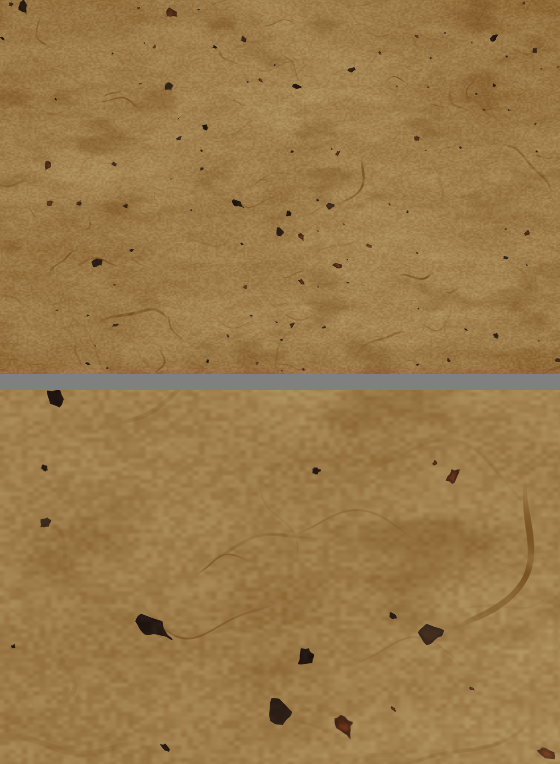
Top, the full canvas; bottom, a detail of the centre.
Give the GLSL for this texture, as a Shadertoy shader.

```glsl
const vec3 PAPER = vec3(0.622, 0.492, 0.292);
const vec3 TONE_STEP = vec3(0.031, 0.039, 0.039);
const vec3 FIBRE = vec3(0.43, 0.265, 0.085);
const vec3 BARK_DARK = vec3(0.11, 0.07, 0.06);
const vec3 BARK_RED = vec3(0.37, 0.15, 0.06);
const float TAU = 6.28319;

vec4 hash4(vec2 p) {
    vec4 q = fract(p.xyxy * vec4(0.1031, 0.1030, 0.0973, 0.1099));
    q += dot(q, q.wzxy + 33.33);
    return fract((q.xxyz + q.yzzw) * q.zywx);
}

float noise(vec2 p) {
    vec2 i = floor(p), f = fract(p);
    f = f * f * (3.0 - 2.0 * f);
    float low = mix(hash4(i).x, hash4(i + vec2(1, 0)).x, f.x);
    float high = mix(hash4(i + vec2(0, 1)).x, hash4(i + vec2(1, 1)).x, f.x);
    return mix(low, high, f.y);
}

float fbm(vec2 p) {
    float sum = 0.0, amp = 0.53;
    for (int i = 0; i < 4; i++) {
        sum += amp * noise(p);
        p = p * 2.03 + 17.3;
        amp *= 0.5;
    }
    return sum;
}

vec2 rotate(vec2 p, float angle) {
    float c = cos(angle), s = sin(angle);
    return vec2(c * p.x + s * p.y, c * p.y - s * p.x);
}

// Coverage of thin bent strands, one candidate per cell
float fibres(vec2 p, float cell, float density, float width, float seed, float px) {
    float cover = 0.0;
    vec2 home = floor(p / cell);
    for (int j = -1; j <= 1; j++)
    for (int i = -1; i <= 1; i++) {
        vec2 id = home + vec2(i, j);
        vec4 a = hash4(id + seed), b = hash4(id + seed + 71.7);
        if (a.z > density) continue;
        float lean = 2.0 * a.w - 1.0;
        vec2 q = rotate(p - (id + a.xy) * cell, 1.7 * lean * lean * lean);
        float halfLen = cell * mix(0.2, 0.72, b.x);
        float u = q.x / halfLen;
        float bend = (b.y - 0.5) * 1.1;
        float phase = b.z * TAU;
        float curve = halfLen * (bend * u * u + 0.09 * sin(4.0 * u + phase));
        float slope = 2.0 * bend * u + 0.36 * cos(4.0 * u + phase);
        float dist = abs(q.y - curve) / sqrt(1.0 + slope * slope);
        float taper = 1.0 - smoothstep(0.45, 1.0, abs(u));
        float w = width * mix(0.5, 1.5, b.z * b.z) * (0.4 + 0.6 * taper);
        float line = 1.0 - smoothstep(w - px * 0.6, w + px * 0.9, dist);
        float strength = mix(0.12, 0.75, b.w * b.w * b.w);
        float broken = 0.5 + 0.7 * noise(vec2(q.x * 70.0, seed + id.x));
        cover = max(cover, line * taper * strength * broken);
    }
    return cover;
}

// Angular bark chips: rgb colour and coverage
vec4 flecks(vec2 p, float cell, float density, float radius, float seed, float px) {
    vec2 id = floor(p / cell);
    vec4 a = hash4(id + seed), b = hash4(id + seed + 37.1);
    if (a.z > density) return vec4(0.0);
    vec2 q = rotate(p - (id + 0.18 + 0.64 * a.xy) * cell, (a.w - 0.5) * 2.0);
    q.y *= mix(1.0, 2.1, b.x * b.x);
    float r = radius * mix(0.55, 1.15, b.y);
    float dist = -1.0;
    for (int k = 0; k < 5; k++) {
        vec4 side = hash4(id + seed + 9.0 * float(k));
        float angle = (float(k) + 0.7 * side.x) * TAU / 5.0;
        dist = max(dist, dot(q, vec2(cos(angle), sin(angle))) - r * mix(0.5, 1.0, side.y));
    }
    dist += r * 0.35 * (noise(q * 1.8 / r + seed) - 0.5);
    float red = smoothstep(0.45, 0.8, b.z) * smoothstep(-0.1, -0.45, dist / r);
    red = max(red, 0.55 * step(0.6, b.z));
    vec3 colour = mix(BARK_DARK, BARK_RED, red);
    colour *= 0.7 + 0.6 * noise(p * 190.0);
    float cover = 1.0 - smoothstep(-px * 0.7, px * 0.8, dist);
    return vec4(colour, cover * mix(0.75, 0.97, b.w));
}

vec3 lay(vec3 under, vec4 chip) {
    return mix(under, chip.rgb, chip.a);
}

void mainImage(out vec4 fragColor, in vec2 fragCoord) {
    float px = 1.0 / iResolution.y;
    vec2 p = fragCoord * px;
    vec2 centred = fragCoord / iResolution.xy - vec2(0.5, 0.46);

    // Paper tone: clouds, horizontal streaks, grain and edge shading
    float tone = 3.0 * (fbm(p * vec2(3.0, 7.0)) - 0.5);
    tone += 2.2 * (fbm(p * vec2(12.0, 38.0) + 5.0) - 0.5);
    tone += 2.3 * (noise(p * vec2(190.0, 270.0)) - 0.5);
    tone += 0.45 - 3.2 * dot(centred, centred);
    vec3 colour = PAPER + TONE_STEP * tone;

    // Soft stains and embedded strands
    float stain = smoothstep(0.56, 0.82, fbm(p * vec2(7.0, 15.0) + 40.0));
    colour = mix(colour, FIBRE, 0.3 * stain);
    vec2 warped = p + 0.012 * (vec2(noise(p * 14.0), noise(p * 14.0 + 60.0)) - 0.5);
    float strands = fibres(warped, 0.17, 0.75, 0.0026, 11.0, px);
    strands = max(strands, fibres(warped, 0.10, 0.45, 0.0014, 53.0, px));
    colour = mix(colour, FIBRE, strands);

    // Scattered chips, from specks to large pieces
    colour = lay(colour, flecks(p + 0.03, 0.075, 0.22, 0.0036, 23.0, px));
    colour = lay(colour, flecks(p + 0.05, 0.11, 0.26, 0.0075, 83.0, px));
    colour = lay(colour, flecks(p, 0.17, 0.28, 0.0165, 131.0, px));

    fragColor = vec4(clamp(colour, 0.0, 1.0), 1.0);
}
```
